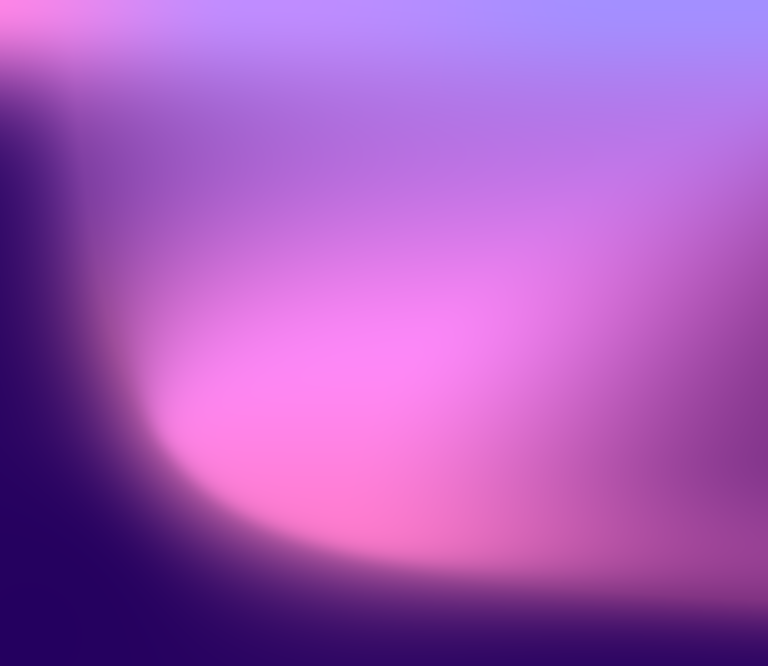
This background is drawn by a Shadertoy shader. Its source:

```glsl
// Soft violet and pink backdrop: a lit veil curls along a hyperbolic rim over a night tone.
// The signed distance to the rim drives an inner glow and an outer afterglow;
// a dusk shade on the right and a coloured band along the top finish the blend.

// Colours
const vec3 NIGHT     = vec3(0.14, 0.00, 0.37);
const vec3 ROSE      = vec3(1.00, 0.48, 0.79);
const vec3 ORCHID    = vec3(1.00, 0.54, 0.99);
const vec3 LILAC     = vec3(0.81, 0.53, 1.00);
const vec3 DUSK      = vec3(0.50, 0.20, 0.54);
const vec3 RIM_LEFT  = vec3(0.60, 0.29, 0.58);
const vec3 RIM_RIGHT = vec3(0.49, 0.19, 0.50);
const vec3 RIM_TOP   = vec3(0.48, 0.23, 0.62);
const vec3 TOP_PINK  = vec3(1.00, 0.52, 0.90);
const vec3 TOP_LILAC = vec3(0.75, 0.55, 1.00);
const vec3 TOP_BLUE  = vec3(0.64, 0.56, 1.00);

// Shape, in units of the canvas height
const vec2  RIM_CENTER   = vec2(0.05, 0.052); // asymptotes of the hyperbola
const float RIM_BEND     = 0.0535;            // product of the offsets on the rim
const float RIM_ROUNDING = 0.012;
const float RIM_SHARP    = 0.012;             // glow length at the crisp lower left
const float RIM_SOFT     = 0.42;              // extra glow length near the top
const float TOP_DEPTH    = 0.14;
const float DUSK_WIDTH   = 0.72;

// First-order distance to the rim, positive on the lit side
float rimDistance(vec2 p) {
    vec2 q = p - RIM_CENTER;
    return (q.x * q.y - RIM_BEND) / max(length(q), 0.05);
}

// Lit veil: rose below, orchid in the middle, lilac above, shaded to the right
vec3 veilColor(vec2 p) {
    vec3 color = mix(ROSE, ORCHID, smoothstep(0.13, 0.53, p.y));
    color = mix(color, LILAC, smoothstep(0.50, 0.86, p.y));
    float lift = p.y - 0.2;
    float duskStart = 0.5 + 1.35 * lift * lift;
    float dusk = smoothstep(0.0, DUSK_WIDTH, p.x - duskStart);
    dusk *= mix(0.78, 1.0, smoothstep(0.15, 0.32, p.y));
    return mix(color, DUSK, dusk);
}

vec3 rimColor(vec2 p) {
    vec3 color = mix(RIM_LEFT, RIM_RIGHT, smoothstep(0.4, 1.1, p.x));
    return mix(color, RIM_TOP, smoothstep(0.45, 0.75, p.y));
}

// Pink to blue strip along the upper edge
vec3 topColor(float x) {
    vec3 color = mix(TOP_PINK, TOP_LILAC, smoothstep(-0.05, 0.38, x));
    return mix(color, TOP_BLUE, smoothstep(0.4, 0.95, x));
}

void mainImage(out vec4 fragColor, in vec2 fragCoord) {
    vec2 p = fragCoord / iResolution.y;
    p.x *= 1.1532 * iResolution.y / iResolution.x; // keep the layout at any aspect
    float d = rimDistance(p);

    // Afterglow fading from the rim into the night
    float reach = mix(0.088, 0.055, smoothstep(0.2, 1.0, p.x));
    float afterglow = exp(-pow(max(-d, 0.0) / reach, 1.3));
    vec3 color = mix(NIGHT, rimColor(p), afterglow);

    // Lit side, crisp at the lower left and diffuse elsewhere
    float glowLength = RIM_SHARP + RIM_SOFT * smoothstep(0.33, 0.95, p.y)
                     + 0.03 * smoothstep(0.5, 1.1, p.x);
    float inside = 0.5 * (d + sqrt(d * d + RIM_ROUNDING * RIM_ROUNDING));
    float lit = 1.0 - exp(-inside / glowLength);
    color = mix(color, veilColor(p), lit);

    // Band of light from above
    float depth = (1.0 - p.y) / TOP_DEPTH;
    color = mix(color, topColor(p.x), exp(-depth * depth));

    fragColor = vec4(clamp(color, 0.0, 1.0), 1.0);
}
```
